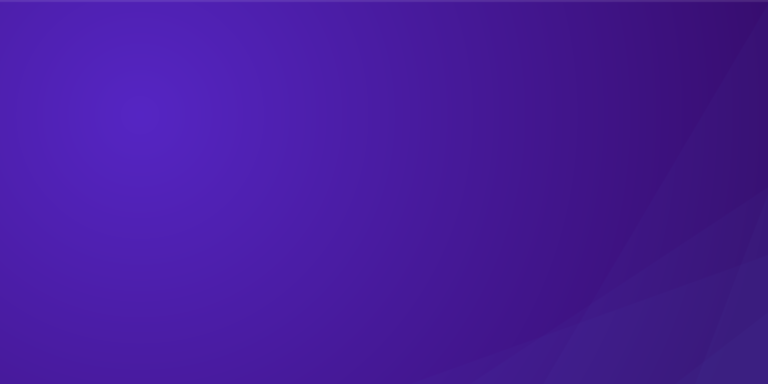
A Shadertoy shader for this background:

```glsl
// Violet radial glow fading to deep purple, with faint blue facets in the lower right.

const vec2 CANVAS = vec2(2.0, 1.0);          // width and height in canvas units
const vec2 GLOW_CENTER = vec2(0.365, 0.70);
const float GLOW_RADIUS = 1.65;
const vec3 GLOW_COLOR = vec3(0.335, 0.146, 0.765);
const vec3 DEEP_COLOR = vec3(0.216, 0.051, 0.438);

const vec3 FACET_COLOR = vec3(0.30, 0.46, 0.82);
const float FACET_OPACITY = 0.038;
const int FACET_COUNT = 5;
// Each facet lies below a rising line: (x where it meets the base, slope)
const vec2 FACETS[FACET_COUNT] = vec2[](
    vec2(1.415, 1.69),
    vec2(1.224, 0.66),
    vec2(1.068, 0.36),
    vec2(1.810, 2.60),
    vec2(1.758, 0.77)
);

const float RIM_HEIGHT = 0.005;
const float RIM_OPACITY = 0.10;

// Signed distance to a rising line, positive below it
float belowLine(vec2 p, vec2 line) {
    return (line.y * (p.x - line.x) - p.y) / length(vec2(line.y, 1.0));
}

void mainImage(out vec4 fragColor, in vec2 fragCoord) {
    vec2 p = fragCoord / iResolution.xy * CANVAS;
    float softness = 1.0 / iResolution.y;

    // Background glow
    float falloff = clamp(distance(p, GLOW_CENTER) / GLOW_RADIUS, 0.0, 1.0);
    vec3 color = mix(GLOW_COLOR, DEEP_COLOR, falloff);

    // Overlapping translucent facets
    for (int i = 0; i < FACET_COUNT; i++) {
        float cover = smoothstep(-softness, softness, belowLine(p, FACETS[i]));
        color = mix(color, FACET_COLOR, FACET_OPACITY * cover);
    }

    // Thin pale rim along the top
    float rim = smoothstep(-softness, softness, p.y - (CANVAS.y - RIM_HEIGHT));
    color = mix(color, vec3(1.0), RIM_OPACITY * rim);

    fragColor = vec4(color, 1.0);
}
```
